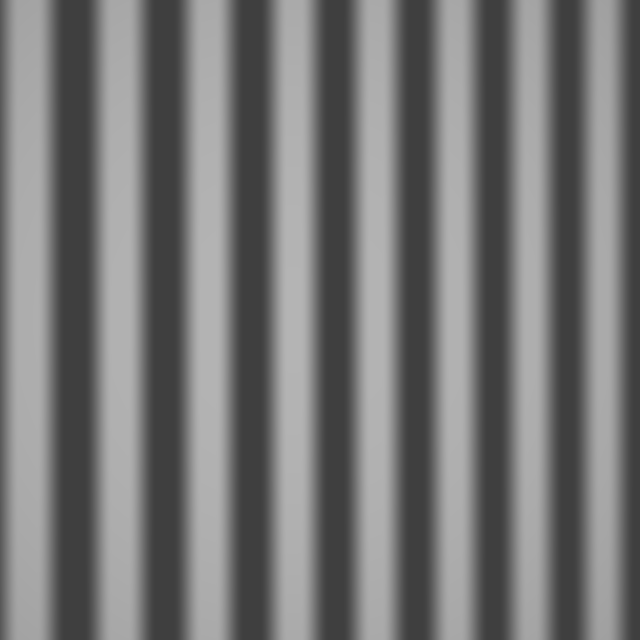
Give the GLSL for this pattern, as a WebGL 2 fragment shader.

```glsl
#version 300 es
precision highp float;

uniform vec2 u_resolution;
out vec4 fragColor;

const vec3 DARK_BAND = vec3(0.247);
const vec3 LIGHT_BAND = vec3(0.705);

const float FIRST_CENTER = 0.0443;   // center of the leftmost light stripe
const float FIRST_SPACING = 0.146;   // distance between stripes at the left
const float SPACING_LOSS = 0.00251;  // quadratic tightening toward the right
const float HALF_DUTY = 0.245;       // half stripe width, in periods
const float EDGE_BLUR = 0.044;       // full width of a soft edge

// Local stripe spacing at x for centers first + spacing * n - loss * n * n
float localSpacing(float x, float first, float spacing, float loss) {
    return sqrt(max(spacing * spacing - 4.0 * loss * (x - first), 1e-6));
}

// Signed distance to the nearest stripe edge, negative inside a stripe
float stripeDistance(float index, float spacing, float halfDuty) {
    float offset = abs(fract(index + 0.5) - 0.5);
    return (offset - halfDuty) * spacing;
}

float softMask(float dist, float blur) {
    return 1.0 - smoothstep(-0.5 * blur, 0.5 * blur, dist);
}

// Gentle loss of light away from a center
float vignette(vec2 p, vec2 center, float strength) {
    vec2 d = p - center;
    return 1.0 - strength * dot(d, d);
}

void main() {
    vec2 uv = gl_FragCoord.xy / u_resolution;

    // Stripes that narrow steadily from left to right
    float spacing = localSpacing(uv.x, FIRST_CENTER, FIRST_SPACING, SPACING_LOSS);
    float index = (FIRST_SPACING - spacing) / (2.0 * SPACING_LOSS);
    float dist = stripeDistance(index, spacing, HALF_DUTY);
    float stripe = softMask(dist, EDGE_BLUR);

    // Only the light stripes dim toward the borders
    vec3 light = LIGHT_BAND * vignette(uv, vec2(0.45, 0.5), 0.22);
    fragColor = vec4(mix(DARK_BAND, light, stripe), 1.0);
}
```
